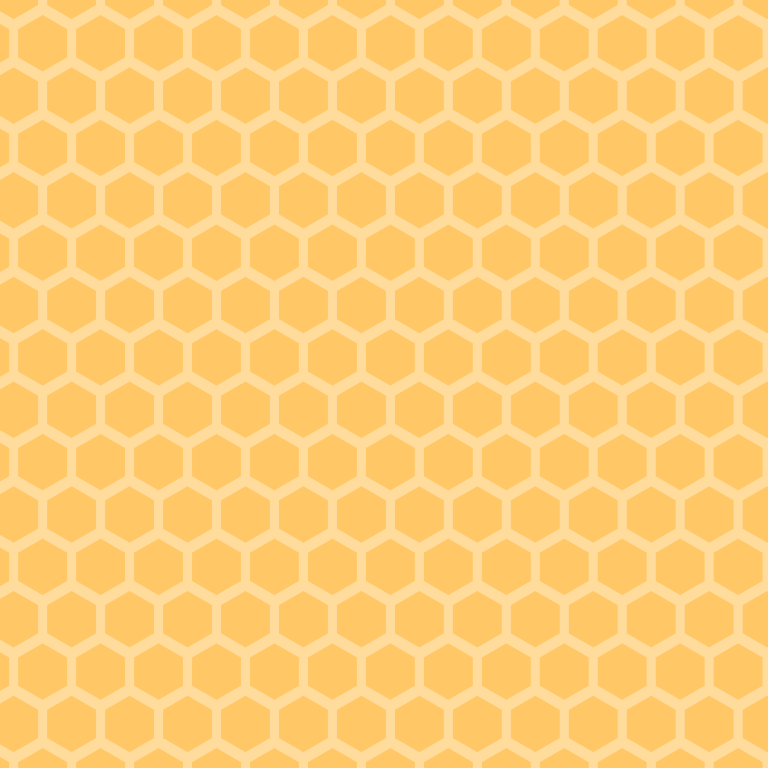
This pattern is drawn by a Shadertoy shader. Its source:

```glsl
// Signed distance to a pointy-top regular hexagon
float hexagon(vec2 p, float apothem) {
    p = abs(p);
    return max(p.x, dot(p, vec2(0.5, 0.8660254))) - apothem;
}

// Hexagons repeated on a rectangular grid
float hexagonGrid(vec2 p, vec2 period) {
    vec2 cell = p - period * round(p / period);
    return hexagon(cell, 0.0318);
}

void mainImage(out vec4 fragColor, in vec2 fragCoord) {
    vec2 uv = fragCoord / iResolution.y;

    // Two interleaved grids form the staggered rows
    vec2 period = vec2(0.07547, 0.13636);
    vec2 p = uv - vec2(0.0555, 0.9437);
    float d = min(hexagonGrid(p, period), hexagonGrid(p - 0.5 * period, period));

    // Cells over the pale wax walls, with a one-pixel soft edge
    float cellMask = clamp(0.5 - d * iResolution.y, 0.0, 1.0);
    vec3 wax = vec3(1.0, 0.86, 0.61);
    vec3 honey = vec3(1.0, 0.78, 0.40);
    fragColor = vec4(mix(wax, honey, cellMask), 1.0);
}
```
